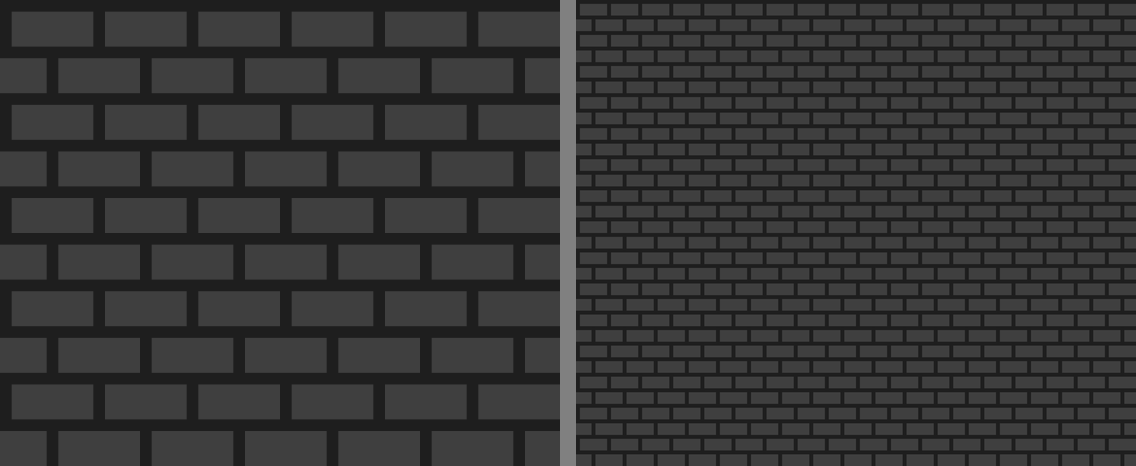
Left: one tile. Right: repeated 3 by 3.
Reproduce this pattern procedurally as a Shadertoy shader.

```glsl
// Flat dark brick wall in running bond: 6 bricks across, 10 courses down.
// Each cell is centred on one brick, every other course slides by half a
// brick, and box-filtered coverage smooths the edges against the mortar.

// Fraction of the pixel covered by a centred rectangle.
float boxCoverage(vec2 p, vec2 halfSize, vec2 pixel) {
    vec2 cover = clamp((halfSize - abs(p)) / pixel + 0.5, 0.0, 1.0);
    return cover.x * cover.y;
}

void mainImage(out vec4 fragColor, in vec2 fragCoord) {
    vec2 grid = vec2(6.0, 10.0);
    vec2 uv = fragCoord / iResolution.xy;

    // Courses count down from the top; cell borders run mid-mortar.
    vec2 wall = vec2(uv.x, 1.0 - uv.y) * grid - vec2(0.0625, 0.125);

    // Running bond: odd courses shift by half a brick.
    wall.x += 0.5 * mod(floor(wall.y), 2.0);
    vec2 cell = fract(wall) - 0.5;

    // Joints take 1/8 of the cell width and 1/4 of its height.
    float brick = boxCoverage(cell, vec2(0.4375, 0.375), grid / iResolution.xy);

    vec3 mortarColor = vec3(0.118);
    vec3 brickColor = vec3(0.248);
    fragColor = vec4(mix(mortarColor, brickColor, brick), 1.0);
}
```
